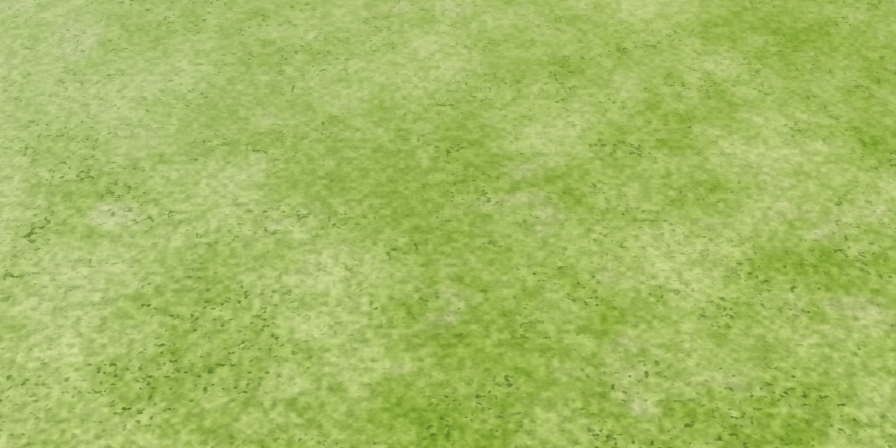
Reproduce this texture procedurally as a WebGL 2 fragment shader.

```glsl
#version 300 es
precision highp float;
// A short lawn seen at a slant: soft straw and green patches, fine blade grain
// and clustered dark gaps, all layered from hashed value noise. Pale haze falls
// from the upper left, and the grain softens with distance.

uniform vec2 u_resolution;
out vec4 fragColor;

const vec3 GRASS = vec3(0.545, 0.675, 0.235);
const vec3 STRAW = vec3(0.705, 0.775, 0.450);
const vec3 DRY   = vec3(0.785, 0.790, 0.600);
const vec3 SHADE = vec3(0.330, 0.450, 0.130);
const vec3 HAZE  = vec3(0.735, 0.800, 0.590);

const vec2  PATCH_SCALE = vec2(3.2, 4.4);    // features per canvas height
const vec2  TUFT_SCALE  = vec2(15.0, 21.0);
const vec2  GRAIN_SCALE = vec2(62.0, 80.0);
const vec2  GAP_SCALE   = vec2(72.0, 100.0);
const float TILT        = 0.40;              // shrinking towards the top
const float PATCH_GAIN  = 2.1;
const float TUFT_GAIN   = 0.95;
const float GRAIN_GAIN  = 0.23;
const float GAP_GAIN    = 0.62;
const float HAZE_GAIN   = 0.46;

// Integer hash of a lattice point, 0 to 1
float hash(vec2 cell) {
    uvec2 v = uvec2(ivec2(cell)) * uvec2(1597u, 3812u) + 7919u;
    v = v * 1664525u + 1013904223u;
    v.x += v.y * 1664525u;
    v.y += v.x * 1664525u;
    v ^= v >> 16u;
    v.x += v.y * 1664525u;
    v.x ^= v.x >> 16u;
    return float(v.x >> 8u) / 16777216.0;
}

float valueNoise(vec2 p) {
    vec2 cell = floor(p);
    vec2 f = p - cell;
    f = f * f * (3.0 - 2.0 * f);
    float low  = mix(hash(cell), hash(cell + vec2(1, 0)), f.x);
    float high = mix(hash(cell + vec2(0, 1)), hash(cell + vec2(1, 1)), f.x);
    return mix(low, high, f.y);
}

// Octave sum, normalised to 0 to 1; each octave is turned to hide the lattice
float fbm(vec2 p, int octaves) {
    const mat2 TURN = mat2(1.6, 1.2, -1.2, 1.6);
    float sum = 0.0, weight = 0.5, total = 0.0;
    for (int i = 0; i < octaves; i++) {
        sum += weight * valueNoise(p);
        total += weight;
        weight *= 0.5;
        p = TURN * p + 17.3;
    }
    return sum / total;
}

void main() {
    vec2 p = gl_FragCoord.xy / u_resolution.y;
    float aspect = u_resolution.x / u_resolution.y;

    // Ground plane seen at a slant
    vec2 ground = vec2(p.x - 0.5 * aspect, p.y) * (1.0 + TILT * p.y) + 20.0;
    float sharpness = mix(1.15, 0.55, p.y);

    // Broad patches broken up by tufts
    float patches = fbm(ground * PATCH_SCALE, 4) - 0.5;
    float tufts = fbm(ground * TUFT_SCALE + 41.0, 3) - 0.5;
    float tone = 0.5 + PATCH_GAIN * patches + TUFT_GAIN * tufts;
    vec3 color = mix(GRASS, STRAW, clamp(tone, 0.0, 1.15));

    // Scattered dry spots
    float dryness = fbm(ground * vec2(4.5, 6.5) + 83.0, 4);
    color = mix(color, DRY, 0.6 * smoothstep(0.62, 0.84, dryness));

    // Pale light from the upper left
    float reach = length((p - vec2(0.0, 0.95)) * vec2(0.75, 0.9));
    float haze = HAZE_GAIN * (1.0 - smoothstep(0.0, 1.25, reach)) + 0.08 * p.y;
    color = mix(color, HAZE, haze);

    // Blade grain
    float grain = fbm(ground * GRAIN_SCALE + 7.0, 2) - 0.5;
    color += GRAIN_GAIN * sharpness * grain * vec3(1.0, 0.9, 0.95);

    // Dark gaps between blades, thicker in the greener clumps
    float gaps = smoothstep(0.60, 0.92, fbm(ground * GAP_SCALE + 131.0, 2));
    float clumps = smoothstep(0.36, 0.66, fbm(ground * vec2(9.0, 13.0) + 59.0, 3));
    clumps *= 1.0 - 0.6 * smoothstep(0.4, 0.9, tone);
    color = mix(color, SHADE, GAP_GAIN * sharpness * gaps * (0.25 + clumps));

    fragColor = vec4(clamp(color, 0.0, 1.0), 1.0);
}
```
